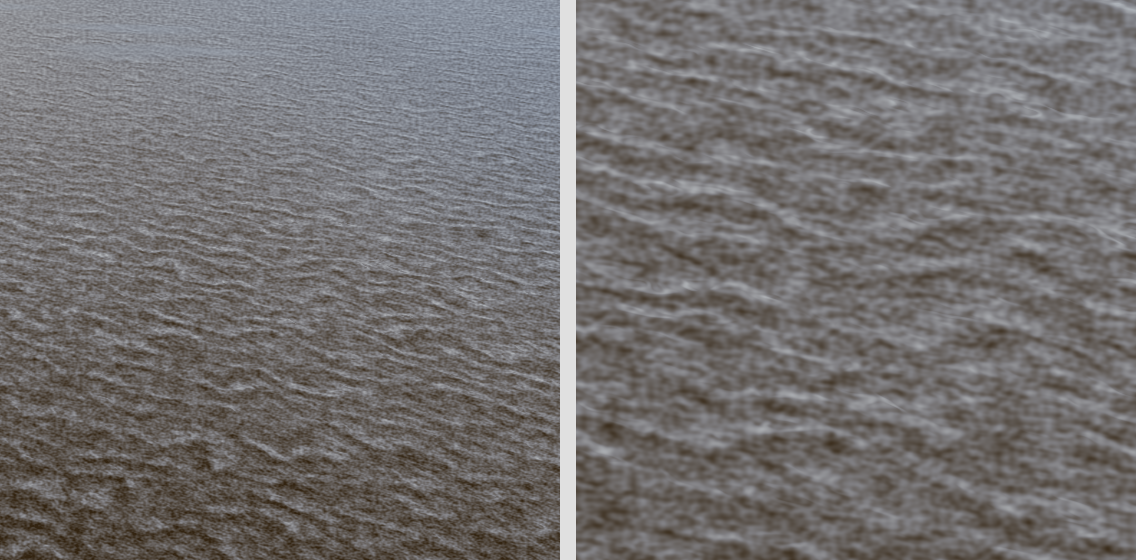
Left, the full canvas; right, a detail of the centre.
Reproduce this texture procedurally as a WebGL 2 fragment shader.

```glsl
#version 300 es
precision highp float;

uniform vec2 u_resolution;
out vec4 fragColor;

// Palette, from trough to sky reflection
const vec3 SILT   = vec3(0.25, 0.20, 0.14);
const vec3 SLATE  = vec3(0.50, 0.497, 0.512);
const vec3 SILVER = vec3(0.65, 0.66, 0.675);
const vec3 SKY_TINT = vec3(-0.022, 0.008, 0.045);

// Perspective and wave layout
const float HORIZON = 1.5;            // height of the vanishing line
const vec2  WAVE_FREQ = vec2(20.0, 68.0);
const float CREST_SLANT = 13.0;
const float MAX_FREQ = 320.0;         // finest detail, cells per canvas height
const float SWELL_LENGTH = 1.8;
const float CHOP_LENGTH = 1.2;
const int   OCTAVES = 3;
const float FIRST_OCTAVE = 2.1;
const float OCTAVE_STEP = 1.9;
const float OCTAVE_GAIN = 0.95;

// Tone
const float NEAR_TONE = 0.347;
const float FAR_TONE = 0.562;
const float SIDE_TONE = 0.05;
const float SWELL_CONTRAST = 0.046;
const float RIPPLE_CONTRAST = 0.115;
const float CREST_LIGHT = 0.085;
const float GUST_CONTRAST = 0.02;
const float STREAK_LIGHT = 0.03;
const vec2  GRAIN_FREQ = vec2(170.0, 250.0);
const float GRAIN_CONTRAST = 0.12;
const float TAU = 6.28319;

vec2 gradientAt(ivec2 cell) {
    uvec2 c = uvec2(cell);
    uint h = (c.x * 1597334673u) ^ (c.y * 3812015801u);
    h = (h ^ (h >> 15)) * 73471u;
    h = (h ^ (h >> 13)) * 19937u;
    h ^= h >> 16;
    float angle = float(h & 65535u) / 65536.0 * TAU;
    return vec2(cos(angle), sin(angle));
}

float gradientNoise(vec2 p) {
    ivec2 cell = ivec2(floor(p));
    vec2 f = fract(p);
    vec2 w = f * f * f * (f * (f * 6.0 - 15.0) + 10.0);
    float a = dot(gradientAt(cell), f);
    float b = dot(gradientAt(cell + ivec2(1, 0)), f - vec2(1.0, 0.0));
    float c = dot(gradientAt(cell + ivec2(0, 1)), f - vec2(0.0, 1.0));
    float d = dot(gradientAt(cell + ivec2(1, 1)), f - vec2(1.0));
    return mix(mix(a, b, w.x), mix(c, d, w.x), w.y);
}

// Fades a layer out before it gets finer than the detail limit
float detailFade(float freq) {
    return 1.0 - smoothstep(0.7, 1.35, freq / MAX_FREQ);
}

// One train of bent, broken wave fronts with a steep face
float waveTrain(vec2 p, float wavelength, float seed) {
    float bend = gradientNoise(p * vec2(0.55, 0.36) + seed);
    bend += 0.25 * gradientNoise(p * vec2(1.6, 0.9) + seed * 1.7);
    float phase = TAU * (p.y / wavelength + 1.1 * bend);
    float strength = 0.8 + 1.3 * gradientNoise(p * vec2(0.5, 0.45) + seed * 2.3);
    return max(strength, 0.15) * sin(phase + 0.6 * sin(phase));
}

// Sum of ripple layers
float rippleHeight(vec2 p, float freq) {
    float height = 0.0;
    float scale = FIRST_OCTAVE;
    float weight = 1.0;
    for (int i = 0; i < OCTAVES; i++) {
        vec2 q = p * scale + float(i) * vec2(17.3, 41.7);
        q.y += 0.4 * gradientNoise(p * scale * 0.6 + 9.1);
        height += weight * detailFade(freq * scale) * gradientNoise(q);
        scale *= OCTAVE_STEP;
        weight *= OCTAVE_GAIN;
    }
    return height;
}

// Soft web of light creases, gathered on the wave tops
float crests(vec2 p, float swell, float freq) {
    float n = gradientNoise(p * vec2(2.6, 2.2) + 63.0 + 0.4 * gradientNoise(p * 3.0));
    float ridge = 1.0 - smoothstep(0.05, 0.3, sqrt(n * n + 0.003));
    float top = smoothstep(-0.1, 1.2, swell);
    return (ridge * top - 0.17) * detailFade(freq * 3.2);
}

vec3 waterColor(float tone) {
    float low = (tone - SILT.r) / (SLATE.r - SILT.r);
    float high = (tone - SLATE.r) / (SILVER.r - SLATE.r);
    vec3 shade = mix(SILT, SLATE, clamp(low, -0.2, 1.0));
    return mix(shade, SILVER, clamp(high, 0.0, 1.2));
}

void main() {
    vec2 uv = gl_FragCoord.xy / u_resolution;

    // Project the canvas onto the water plane
    float depth = 1.0 / (HORIZON - uv.y);
    float across = (uv.x - 0.5) * depth;
    vec2 plane = vec2(across * WAVE_FREQ.x, depth * WAVE_FREQ.y + across * CREST_SLANT);
    float freq = WAVE_FREQ.y * depth * depth;

    // Broad light, gusts and calm streaks
    float tone = mix(NEAR_TONE, FAR_TONE, uv.y);
    tone += SIDE_TONE * (uv.x - 0.5) * (1.0 - uv.y);
    tone += GUST_CONTRAST * gradientNoise(uv * vec2(3.0, 7.0) + 2.5);
    float streak = gradientNoise(vec2(uv.x * 2.2, uv.y * 42.0 + uv.x) + 11.0);
    float calm = smoothstep(0.1, 0.45, streak) * smoothstep(0.75, 0.97, uv.y);
    tone += STREAK_LIGHT * calm;

    // Waves, ripples and fine grain
    float rough = 1.0 - 0.4 * calm - 0.1 * smoothstep(0.85, 1.0, uv.y);
    float swell = waveTrain(plane, SWELL_LENGTH, 3.7);
    vec2 chopPlane = vec2(plane.x, plane.y + 0.25 * plane.x);
    swell += 0.5 * waveTrain(chopPlane, CHOP_LENGTH, 27.1);
    tone += rough * SWELL_CONTRAST * swell * detailFade(freq * 1.2);
    tone += rough * RIPPLE_CONTRAST * rippleHeight(plane, freq);
    tone += CREST_LIGHT * crests(plane, swell, freq);
    tone += rough * GRAIN_CONTRAST * gradientNoise(uv * GRAIN_FREQ);

    // Cooler reflection toward the upper right
    float cool = smoothstep(0.65, 1.2, uv.y * 0.8 + uv.x * 0.45) + 0.3 * calm;
    fragColor = vec4(clamp(waterColor(tone) + SKY_TINT * cool, 0.0, 1.0), 1.0);
}
```
